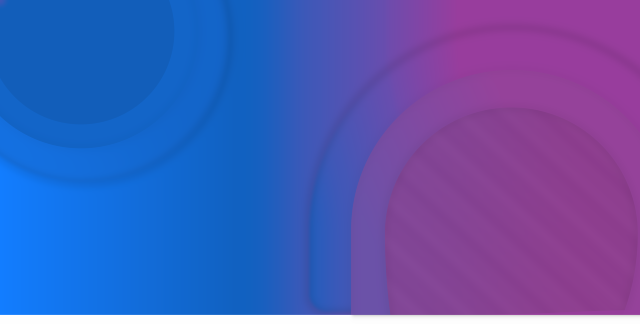
Give the GLSL for this background, as a WebGL 1 fragment shader.

```glsl
precision highp float;
// Blue to magenta backdrop with two nests of translucent rounded shapes:
// discs at the upper left, arches at the lower right, above a white strip.
// Layers are signed distances in a space 100 wide, with y running down.
uniform vec2 u_resolution;

#define SIZE vec2(100.0, 50.78)
#define FLOOR_Y 49.35
#define DISC_CENTER vec2(12.65, 4.9)
#define ARCH_CENTER vec2(80.0, 36.1)
#define EDGE_SHADE 0.07
#define EDGE_WIDTH 0.9
#define CORNER 3.0
#define STREAK 0.006

const vec3 AZURE = vec3(0.07, 0.49, 1.0);
const vec3 BLUE = vec3(0.068, 0.38, 0.755);
const vec3 INDIGO = vec3(0.27, 0.34, 0.715);
const vec3 VIOLET = vec3(0.42, 0.30, 0.68);
const vec3 MAGENTA = vec3(0.595, 0.24, 0.615);

// Horizontal colour ramp shared by the backdrop and the outer arch
vec3 ramp(float x) {
  vec3 c = mix(AZURE, BLUE, clamp(x / 37.0, 0.0, 1.0));
  c = mix(c, INDIGO, smoothstep(38.0, 51.0, x));
  c = mix(c, VIOLET, clamp((x - 50.0) / 11.0, 0.0, 1.0));
  return mix(c, MAGENTA, clamp((x - 60.0) / 11.5, 0.0, 1.0));
}

float cover(float d) {
  float aa = 0.6 * SIZE.x / u_resolution.x;
  return 1.0 - smoothstep(-aa, aa, d);
}

// Half disc on top of straight legs
float arch(vec2 q, float r) {
  return length(vec2(q.x, min(q.y, 0.0))) - r;
}

// Half disc whose lower sides curve inward, more so on the right
float taperedArch(vec2 q, float r) {
  float squash = q.x < 0.0 ? 0.45 : 0.73;
  q.y *= q.y > 0.0 ? squash : 1.0;
  return length(q) - r;
}

float roundedIntersection(float a, float b, float k) {
  return min(max(a, b), -k) + length(max(vec2(a, b) + k, 0.0));
}

// Soft dark line centred on an edge
vec3 shadeEdge(vec3 c, float d, float strength) {
  float t = d / EDGE_WIDTH;
  return c * (1.0 - strength * exp(-t * t));
}

void main() {
  vec2 uv = gl_FragCoord.xy / u_resolution;
  vec2 p = vec2(uv.x, 1.0 - uv.y) * SIZE;
  vec3 color = ramp(p.x);

  // Discs, from outer to inner
  float d = length(p - DISC_CENTER - vec2(0.35, 0.95)) - 22.9;
  vec3 outerDisc = mix(vec3(0.08, 0.435, 0.87), vec3(0.075, 0.395, 0.79),
                       smoothstep(0.0, 36.0, p.x + 12.0 - 0.5 * p.y));
  color = mix(color, outerDisc, 0.9 * (1.0 - smoothstep(-0.7, 0.3, d)));
  color = shadeEdge(color, d, EDGE_SHADE);
  d = length(p - DISC_CENTER) - 18.35;
  color = mix(color, vec3(0.073, 0.395, 0.785), cover(d));
  color = shadeEdge(color, d, 0.3 * EDGE_SHADE);
  d = length(p - DISC_CENTER) - 14.6;
  color = mix(color, vec3(0.07, 0.37, 0.73), cover(d));
  color = mix(color, INDIGO, 0.8 * (1.0 - smoothstep(0.0, 1.6, length(p))));

  // Outer arch: the ramp slides right toward its feet
  vec2 q = p - ARCH_CENTER;
  d = roundedIntersection(arch(q, 31.8), p.y - 49.0, CORNER);
  float slide = 5.5 * smoothstep(6.0, 38.0, p.y);
  color = mix(color, ramp(p.x - slide), 1.0 - smoothstep(-0.6, 0.3, d));
  color = shadeEdge(color, d, EDGE_SHADE);

  // Middle arch
  d = arch(q, 25.15);
  float across = clamp((p.x - 55.0) / 30.0 + (30.0 - p.y) / 70.0, 0.0, 1.0);
  vec3 middle = mix(vec3(0.42, 0.32, 0.66), vec3(0.585, 0.26, 0.605), across);
  color = mix(color, middle, cover(d));
  color = shadeEdge(color, d, 0.3 * EDGE_SHADE);

  // Inner arch with faint diagonal streaks
  d = taperedArch(q - vec2(-0.1, 0.5), 19.75);
  float slant = p.x - 1.1 * p.y;
  float streaks = sin(slant * 0.75) + 0.5 * sin(slant * 1.7 + 1.0);
  float side = smoothstep(58.0, 94.0, p.x);
  vec3 inner = mix(vec3(0.505, 0.275, 0.59), vec3(0.555, 0.245, 0.56), side);
  color = mix(color, inner + STREAK * streaks, cover(d));
  color = shadeEdge(color, d, 0.5 * EDGE_SHADE);

  // Thin magenta wedge along the lower right
  float wedge = mix(49.3, 48.6, smoothstep(76.0, 100.0, p.x));
  float wedgeMask = smoothstep(75.0, 79.0, p.x) * cover(wedge - p.y);
  color = mix(color, MAGENTA, 0.8 * wedgeMask);

  // White strip with a soft shadow beneath the arches
  float below = p.y - FLOOR_Y;
  float shadow = 0.2 * smoothstep(54.5, 55.5, p.x) * exp(-4.0 * max(below, 0.0));
  color = mix(color, vec3(0.995 - shadow), cover(-below));

  gl_FragColor = vec4(color, 1.0);
}
```
